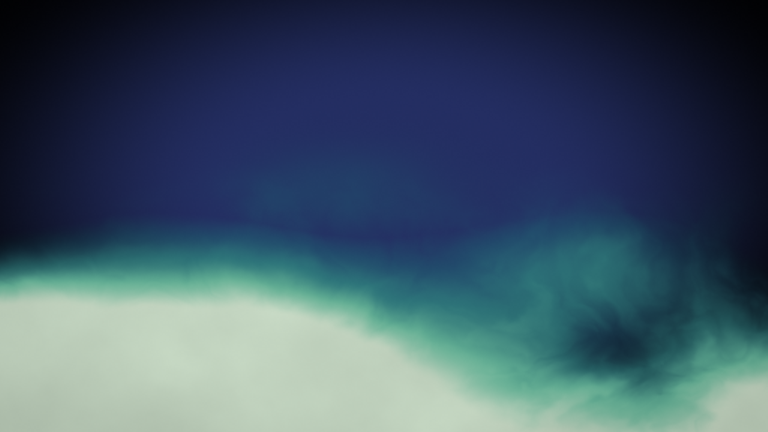
Give the GLSL for this background, as a WebGL 1 fragment shader.

```glsl
precision highp float;
uniform vec2 u_resolution;

float hash(vec2 p) {
  p = fract(p * vec2(0.1031, 0.1137));
  p += dot(p, p.yx + 33.33);
  return fract((p.x + p.y) * p.x * 17.0);
}

float noise(vec2 p) {
  vec2 cell = floor(p);
  vec2 f = fract(p);
  f = f * f * f * (f * (f * 6.0 - 15.0) + 10.0);
  float low = mix(hash(cell), hash(cell + vec2(1.0, 0.0)), f.x);
  float high = mix(hash(cell + vec2(0.0, 1.0)), hash(cell + 1.0), f.x);
  return mix(low, high, f.y);
}

float fbm(vec2 p) {
  float sum = 0.0;
  float amplitude = 0.5;
  for (int i = 0; i < 5; i++) {
    sum += amplitude * noise(p);
    p = mat2(1.6, 1.2, -1.2, 1.6) * p + 7.3;
    amplitude *= 0.48;
  }
  return sum;
}

// Soft elliptical bump
float blob(vec2 p, vec2 center, vec2 radius) {
  vec2 q = (p - center) / radius;
  return exp(-dot(q, q));
}

// Fog amount: 0 is clear sky, 1 is the pale bank
float fogDensity(vec2 uv) {
  float top = 0.48 + 0.03 * sin(uv.x * 11.0 - 0.7) - 0.05 * smoothstep(0.85, 1.0, uv.x);
  float bank = 0.3 - 0.36 * smoothstep(0.32, 0.85, uv.x)
             + 0.16 * smoothstep(0.84, 1.0, uv.x);
  float density = max((top - uv.y) / (top - bank), 0.0);

  density += 0.28 * blob(uv, vec2(0.76, 0.40), vec2(0.15, 0.11));
  density += 0.17 * blob(uv, vec2(0.45, 0.55), vec2(0.16, 0.12));
  density -= 0.24 * blob(uv, vec2(0.80, 0.19), vec2(0.06, 0.07));

  // Warped wisps, strongest on the right
  vec2 p = uv * vec2(7.0, 4.5);
  vec2 warp = vec2(fbm(p + 3.1), fbm(p + 19.7));
  float wisps = fbm(p + 1.5 * warp) - 0.48;
  float reach = 1.0 - smoothstep(0.42, 0.68, uv.y);
  return density + wisps * reach * mix(0.35, 0.6, smoothstep(0.4, 0.8, uv.x));
}

vec3 fogColor(float d) {
  vec3 navy = vec3(0.14, 0.18, 0.385);
  vec3 blue = vec3(0.13, 0.29, 0.42);
  vec3 teal = vec3(0.18, 0.46, 0.48);
  vec3 green = vec3(0.39, 0.69, 0.58);
  vec3 cream = vec3(0.76, 0.83, 0.75);
  vec3 color = mix(navy, blue, smoothstep(0.0, 0.27, d));
  color = mix(color, teal, smoothstep(0.2, 0.52, d));
  color = mix(color, green, smoothstep(0.46, 0.78, d));
  return mix(color, cream, smoothstep(0.68, 1.05, d));
}

void main() {
  vec2 uv = gl_FragCoord.xy / u_resolution;
  float density = fogDensity(uv);
  vec3 color = fogColor(density);

  // Faint mottling inside the pale bank
  float mottling = fbm(uv * vec2(9.0, 6.0) + 41.0) - 0.48;
  color *= 1.0 + 0.1 * mottling * smoothstep(0.7, 1.1, density);

  // Dark upper corners, lifted where the fog is thick
  float edge = length((uv - vec2(0.5, 0.55)) * vec2(1.5, 1.4));
  float vignette = 1.0 - 0.97 * smoothstep(0.3, 1.0, edge);
  color *= mix(vignette, 1.0, smoothstep(0.1, 0.75, density));
  color *= 1.0 - 0.1 * smoothstep(0.6, 1.1, edge);

  // Fine grain against banding
  color += (hash(floor(uv * vec2(512.0, 288.0))) - 0.5) / 255.0;
  gl_FragColor = vec4(color, 1.0);
}
```
